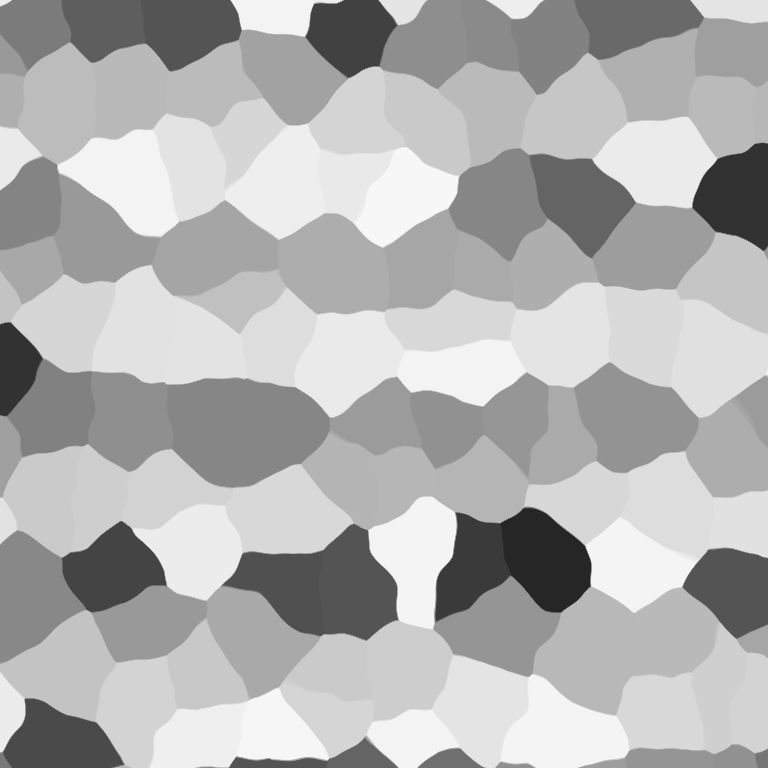
A three.js fragment shader for this texture:

```glsl
// Flat grey cells in horizontal bands: cellular noise with a Minkowski metric,
// slightly bent by layered sines. Each cell takes one grey from a sawtooth
// ramp read at the height of its seed, dark at the top of a band, pale below.

varying vec2 vUv;

const float CELLS = 10.0;         // cells across the canvas
const float METRIC = 1.4;         // 1 is diamond-like, 2 is round
const float JITTER = 1.0;         // scatter of the seeds in their grid squares
const float BAND_HEIGHT = 0.245;  // height of one dark-to-pale band
const float BAND_WAVE = 0.03;     // sideways drift of the bands, in bands
const float RAMP_POWER = 0.45;    // below 1 favours the pale greys
const float DARKEST = 0.03;
const float PALEST = 0.98;
const float EDGE_BEND = 0.0035;   // waviness of the cell borders
const float EDGE_SOFTNESS = 0.002;

vec2 hash2(vec2 p) {
  vec2 q = vec2(dot(p, vec2(127.1, 311.7)), dot(p, vec2(269.5, 183.3)));
  return fract(sin(q) * 43758.5);
}

float minkowski(vec2 d) {
  vec2 a = pow(abs(d) + 1e-5, vec2(METRIC));
  return pow(a.x + a.y, 1.0 / METRIC);
}

// Small sideways shifts that roughen straight borders.
vec2 bend(vec2 p) {
  vec2 broad = sin(p.yx * vec2(47.0, 41.0) + 3.0 * sin(p * 19.0));
  vec2 fine = sin(p.yx * vec2(118.0, 131.0) + p * 37.0 + 1.7);
  return EDGE_BEND * (broad + 0.35 * fine);
}

// Grey of the cell whose seed lies at this canvas position.
float bandGrey(vec2 seed) {
  float wave = sin(seed.x * 9.0 + 1.0) + 0.5 * sin(seed.x * 23.0 + seed.y * 7.0);
  float ramp = fract((1.0 - seed.y) / BAND_HEIGHT + BAND_WAVE * wave);
  return mix(DARKEST, PALEST, pow(ramp, RAMP_POWER));
}

void main() {
  vec2 p = (vUv + bend(vUv)) * CELLS;
  vec2 square = floor(p);

  // Nearest and second nearest seeds.
  float nearDist = 1e3;
  float nextDist = 1e3;
  vec2 nearSeed = p;
  vec2 nextSeed = p;
  for (int j = -2; j <= 2; j++) {
    for (int i = -2; i <= 2; i++) {
      vec2 id = square + vec2(float(i), float(j));
      vec2 seed = id + 0.5 + JITTER * (hash2(id + 17.0) - 0.5);
      float dist = minkowski(seed - p);
      if (dist < nearDist) {
        nextDist = nearDist;
        nextSeed = nearSeed;
        nearDist = dist;
        nearSeed = seed;
      } else if (dist < nextDist) {
        nextDist = dist;
        nextSeed = seed;
      }
    }
  }

  // Blend the two greys in a thin strip along their shared border.
  float gap = (nextDist - nearDist) / CELLS;
  float own = 0.5 + 0.5 * smoothstep(0.0, EDGE_SOFTNESS, gap);
  float grey = mix(bandGrey(nextSeed / CELLS), bandGrey(nearSeed / CELLS), own);
  gl_FragColor = vec4(vec3(grey), 1.0);
}
```
